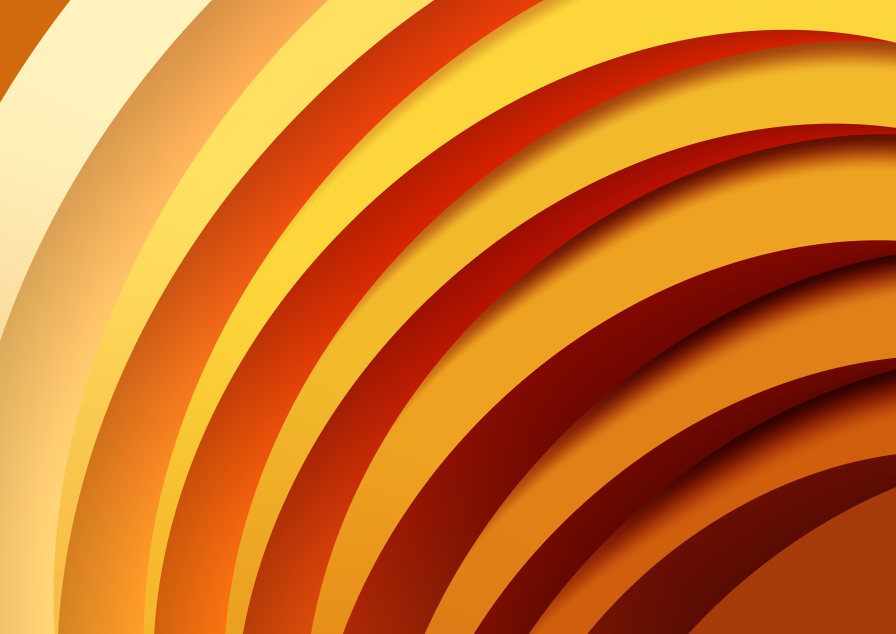
Write a Shadertoy shader that draws this background.

```glsl
const int RINGS = 7;
const vec3 BACKDROP = vec3(0.82, 0.41, 0.05);

// Ovals as centre x, centre y, radius, in canvas heights
const vec3 RIMS[8] = vec3[8](
    vec3(0.959, 0.424, 1.125), vec3(1.167, 0.298, 1.056),
    vec3(1.165, 0.203, 0.915), vec3(1.169, 0.119, 0.796),
    vec3(1.230, 0.038, 0.732), vec3(1.383, -0.180, 0.773),
    vec3(1.448, -0.336, 0.762), vec3(1.550, -0.406, 0.681));
const vec3 HOLES[7] = vec3[7](
    vec3(1.044, 0.323, 1.083), vec3(1.136, 0.179, 1.020),
    vec3(1.060, 0.135, 0.798), vec3(1.145, 0.030, 0.756),
    vec3(1.224, -0.114, 0.717), vec3(1.330, -0.275, 0.697),
    vec3(1.359, -0.314, 0.588));

// Flat faces, from the outermost ring to the core
const vec3 FACES[8] = vec3[8](
    vec3(1.00, 0.95, 0.74), vec3(1.00, 0.88, 0.38),
    vec3(0.99, 0.84, 0.23), vec3(0.95, 0.73, 0.17),
    vec3(0.93, 0.64, 0.13), vec3(0.88, 0.50, 0.09),
    vec3(0.81, 0.37, 0.05), vec3(0.65, 0.23, 0.035));

// Walls: lit lower left end and shaded upper right end
const vec3 WALL_LIT[7] = vec3[7](
    vec3(0.95, 0.77, 0.43), vec3(0.92, 0.57, 0.15),
    vec3(0.90, 0.42, 0.06), vec3(0.80, 0.29, 0.04),
    vec3(0.70, 0.20, 0.03), vec3(0.56, 0.10, 0.01),
    vec3(0.62, 0.19, 0.03));
const vec3 WALL_SHADE[7] = vec3[7](
    vec3(0.92, 0.61, 0.29), vec3(0.84, 0.22, 0.03),
    vec3(0.77, 0.12, 0.00), vec3(0.66, 0.06, 0.00),
    vec3(0.47, 0.03, 0.00), vec3(0.40, 0.03, 0.00),
    vec3(0.38, 0.05, 0.01));

// Approximate signed distance to an oval stretched along the rising diagonal
float ovalDistance(vec2 p, vec3 oval) {
    vec2 q = p - oval.xy;
    return sqrt(dot(q, q) - 0.44 * q.x * q.y) - oval.z;
}

// Sine of the direction from the oval centre: low at the left, one at the top
float heightAround(vec2 p, vec3 oval) {
    vec2 q = p - oval.xy;
    return q.y / max(length(q), 0.001);
}

float coverage(float dist, float pixel) {
    return clamp(0.5 - dist / pixel, 0.0, 1.0);
}

// Face with a warm lower end and a soft shadow cast from its rim
vec3 shadeFace(vec3 base, float depth, float rise, float inset) {
    vec3 color = base * mix(vec3(0.97, 0.85, 0.74), vec3(1.0), smoothstep(-0.25, 0.5, rise));
    float reach = smoothstep(0.35, 0.95, rise);
    float width = 0.004 + reach * (0.008 + 0.012 * depth);
    float strength = clamp((depth - 1.2) * 0.29, 0.0, 0.93) * reach;
    if (depth > 6.5) strength = 0.0;
    float light = 1.0 - strength * (1.0 - smoothstep(0.0, width, inset));
    return color * pow(vec3(light), vec3(0.55, 1.35, 1.6));
}

// Wall blending along the ring, with a slight change across its width
vec3 shadeWall(vec3 lit, vec3 shade, float depth, float rise, float across) {
    vec3 color = mix(lit, shade, smoothstep(-0.25, 0.9, rise));
    float slope = depth < 3.5 ? 0.18 : -0.16;
    return color * (1.0 + slope * (across - 0.5));
}

void mainImage(out vec4 fragColor, in vec2 fragCoord) {
    vec2 p = fragCoord / iResolution.y;
    float pixel = 1.0 / iResolution.y;
    vec3 color = BACKDROP;
    float clip = 1.0;

    // Nested rings: each face is cut by a hole that reveals the next wall
    for (int i = 0; i <= RINGS; i++) {
        float depth = float(i);
        float rimDist = ovalDistance(p, RIMS[i]);
        vec3 face = shadeFace(FACES[i], depth, heightAround(p, RIMS[i]), max(-rimDist, 0.0));
        clip *= coverage(rimDist, pixel);
        color = mix(color, face, clip);
        if (i == RINGS) break;

        float holeDist = ovalDistance(p, HOLES[i]);
        float inward = max(-holeDist, 0.0);
        float remaining = max(ovalDistance(p, RIMS[i + 1]), 0.0);
        float across = inward / (inward + remaining + 0.0001);
        vec3 wall = shadeWall(WALL_LIT[i], WALL_SHADE[i], depth, heightAround(p, HOLES[i]), across);
        clip *= coverage(holeDist, pixel);
        color = mix(color, wall, clip);
    }
    fragColor = vec4(color, 1.0);
}
```
